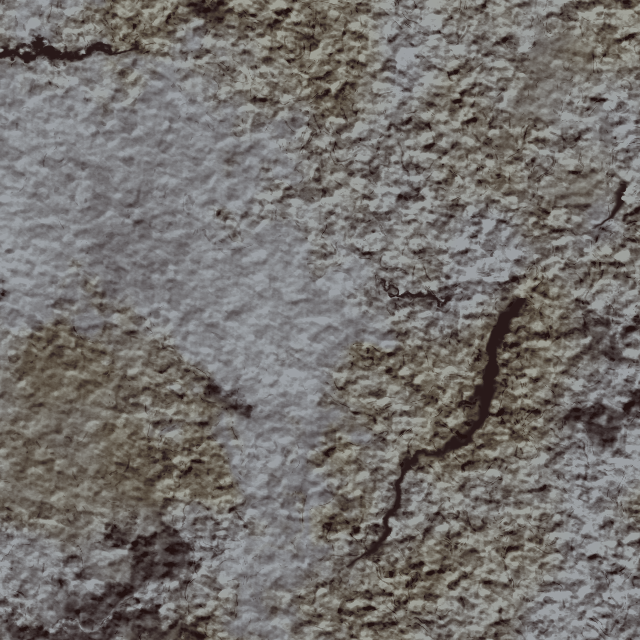
This texture is drawn by a three.js fragment shader. Its source:

```glsl
// Weathered stone wall: pale plaster over rough ochre render, with pits, cracks and hollows.
varying vec2 vUv;

vec3 hash3(vec2 c) {
  vec3 s = vec3(dot(c, vec2(127.1, 311.7)), dot(c, vec2(269.5, 183.3)), dot(c, vec2(419.2, 371.9)));
  return fract(sin(s) * 43758.55);
}

// Soft cellular noise: random cell values blended by distance to the cell points
float softCells(vec2 p) {
  vec2 cell = floor(p);
  float total = 0.0, weights = 0.0;
  for (int j = -1; j <= 1; j++)
    for (int i = -1; i <= 1; i++) {
      vec2 c = cell + vec2(i, j);
      vec3 h = hash3(c);
      vec2 d = c + h.xy - p;
      float w = exp(-7.0 * dot(d, d));
      total += w * h.z;
      weights += w;
    }
  return total / weights;
}

float layers(vec2 p) {
  float sum = 0.0, amp = 0.5;
  for (int i = 0; i < 4; i++) {
    sum += amp * softCells(p);
    p = mat2(0.8, 0.6, -0.6, 0.8) * p * 1.8 + 7.3;
    amp *= 0.56;
  }
  return sum;
}

// Scattered round pits; share is the part of the cells that holds one
float pits(vec2 p, float share) {
  vec2 cell = floor(p);
  float depth = 0.0;
  for (int j = -1; j <= 1; j++)
    for (int i = -1; i <= 1; i++) {
      vec2 c = cell + vec2(i, j);
      vec3 h = hash3(c + 57.0);
      float r = 0.2 + 0.3 * fract(h.z * 17.0);
      float pit = 1.0 - smoothstep(0.3 * r, r, length(c + h.xy - p));
      depth = max(depth, pit * step(h.z, share));
    }
  return depth;
}

// Signed distance to a segment whose radius changes from ra to rb
float stroke(vec2 p, vec2 a, vec2 b, float ra, float rb) {
  vec2 ab = b - a;
  float t = clamp(dot(p - a, ab) / dot(ab, ab), 0.0, 1.0);
  return length(p - a - ab * t) - mix(ra, rb, t);
}

float cracks(vec2 p) {
  float d = stroke(p, vec2(0.81, 0.53), vec2(0.765, 0.40), 0.009, 0.012);
  d = min(d, stroke(p, vec2(0.765, 0.40), vec2(0.70, 0.285), 0.010, 0.003));
  d = min(d, stroke(p, vec2(0.70, 0.285), vec2(0.645, 0.265), 0.003, 0.005));
  d = min(d, stroke(p, vec2(0.645, 0.265), vec2(0.61, 0.17), 0.006, 0.004));
  d = min(d, stroke(p, vec2(0.61, 0.17), vec2(0.545, 0.11), 0.004, 0.002));
  d = min(d, stroke(p, vec2(0.0, 0.918), vec2(0.21, 0.925), 0.007, 0.003));
  d = min(d, stroke(p, vec2(0.59, 0.565), vec2(0.68, 0.53), 0.002, 0.005));
  return min(d, stroke(p, vec2(0.93, 0.645), vec2(0.985, 0.695), 0.001, 0.005));
}

float hollows(vec2 p) {
  float d = stroke(p, vec2(0.325, 0.395), vec2(0.41, 0.355), 0.013, 0.015);
  d = min(d, stroke(p, vec2(0.24, 0.20), vec2(0.25, 0.13), 0.008, 0.034));
  d = min(d, stroke(p, vec2(0.25, 0.12), vec2(0.14, 0.07), 0.025, 0.022));
  d = min(d, stroke(p, vec2(0.0, 0.015), vec2(0.32, 0.01), 0.022, 0.010));
  d = min(d, stroke(p, vec2(0.92, 0.335), vec2(1.0, 0.385), 0.010, 0.014));
  d = min(d, stroke(p, vec2(0.91, 0.475), vec2(0.97, 0.505), 0.008, 0.014));
  d = min(d, stroke(p, vec2(0.0, 0.60), vec2(0.015, 0.55), 0.010, 0.016));
  return min(d, stroke(p, vec2(0.29, 0.99), vec2(0.35, 0.98), 0.022, 0.012));
}

void main() {
  vec2 p = vUv;
  vec2 warp = vec2(layers(p * 13.0), layers(p * 13.0 + 31.0)) - 0.5;
  float broad = layers(p * 5.0 + 8.0) - 0.5;

  // Pale plaster runs from the upper left down to the foot of the wall
  vec2 q = p + 0.3 * warp;
  float sheet = stroke(q, vec2(0.08, 0.73), vec2(0.47, 0.45), 0.20, 0.11);
  sheet = min(sheet, stroke(q, vec2(0.25, 0.84), vec2(0.34, 0.70), 0.08, 0.08));
  sheet = min(sheet, stroke(q, vec2(0.48, 0.45), vec2(0.47, 0.0), 0.10, 0.03));
  sheet = min(sheet, stroke(q, vec2(0.32, 0.30), vec2(0.44, 0.06), 0.04, 0.06));
  float plaster = 1.0 - smoothstep(-0.05, 0.05, sheet);
  float worn = 1.0 - smoothstep(-0.06, 0.06, stroke(q, vec2(0.05, 0.35), vec2(0.13, 0.20), 0.15, 0.11));
  worn = max(worn, 1.0 - smoothstep(-0.02, 0.03, stroke(q, vec2(0.85, 0.98), vec2(0.92, 0.66), 0.03, 0.04)));
  float smoothness = max(plaster, 0.8 * worn);

  // Grain lit from above
  vec2 scale = vec2(50.0, 64.0);
  float grain = layers(p * scale);
  float relief = (grain - 0.5) + 1.2 * (grain - layers((p + vec2(-0.003, 0.006)) * scale));
  float tone = mix(0.72, 0.85, plaster) - 0.05 * worn + 0.6 * broad;
  tone += relief * mix(1.15, 0.55, smoothness);
  float pit = pits(p * vec2(40.0, 46.0) + 10.0 * warp, mix(0.5, 0.15, smoothness));
  tone -= pit * mix(0.36, 0.24, smoothness);

  // Faint trowel ridges in the middle
  vec2 m = p - vec2(0.47, 0.47);
  tone += 0.07 * sin((m.y - 0.25 * m.x + 0.1 * warp.y) * 190.0) * exp(-90.0 * dot(m, m));

  // Ragged cracks and hollows with shaded rims
  vec2 ragged = p + 0.05 * warp + 0.025 * (grain - 0.5);
  float crack = cracks(ragged);
  float hollow = hollows(p + 0.14 * warp + 0.03 * (grain - 0.5));
  tone -= 0.22 * (1.0 - smoothstep(0.0, 0.035, min(crack + 0.012, hollow)));
  tone = mix(tone, 0.1 + 0.7 * relief, 1.0 - smoothstep(-0.008, 0.010, hollow));
  tone = mix(tone, -0.12, 1.0 - smoothstep(-0.003, 0.004, crack));

  vec3 shadow = vec3(0.20, 0.15, 0.15), chalk = vec3(0.56, 0.57, 0.585);
  vec3 color = mix(shadow, chalk, clamp(tone, -0.2, 1.15));
  float ochre = (1.0 - plaster) * clamp(0.65 - 2.5 * broad + 0.4 * smoothstep(0.8, 1.0, p.y), 0.1, 1.2);
  color += ochre * vec3(0.014, 0.002, -0.045) * smoothstep(-0.1, 0.4, tone);
  gl_FragColor = vec4(color, 1.0);
}
```
